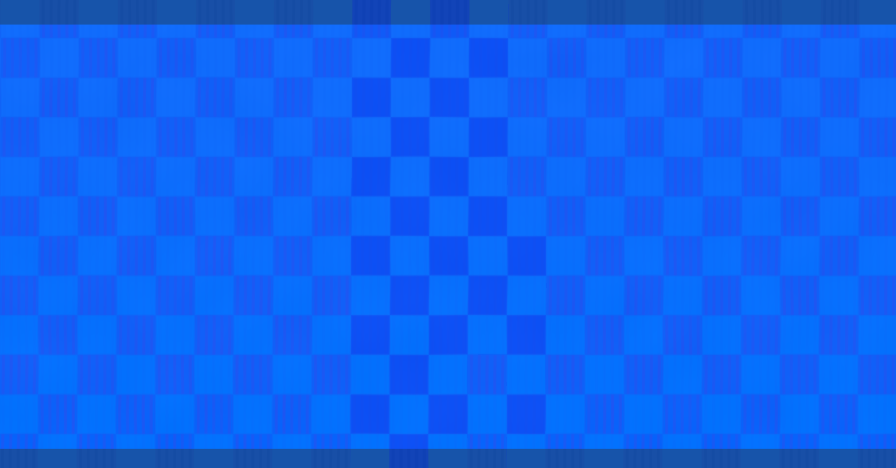
Reproduce this pattern procedurally as a WebGL 2 fragment shader.

```glsl
#version 300 es
precision highp float;

uniform vec2 u_resolution;
out vec4 fragColor;

vec2 hashGradient(vec2 cell) {
    vec2 q = fract(sin(vec2(dot(cell, vec2(127.1, 311.7)),
                            dot(cell, vec2(269.5, 183.3)))) * 43758.5);
    return q * 2.0 - 1.0;
}

float gradientNoise(vec2 p) {
    vec2 i = floor(p), f = fract(p);
    vec2 w = f * f * (3.0 - 2.0 * f);
    float a = dot(hashGradient(i), f);
    float b = dot(hashGradient(i + vec2(1, 0)), f - vec2(1, 0));
    float c = dot(hashGradient(i + vec2(0, 1)), f - vec2(0, 1));
    float d = dot(hashGradient(i + vec2(1, 1)), f - vec2(1, 1));
    return mix(mix(a, b, w.x), mix(c, d, w.x), w.y);
}

// Smoothed square wave: +1 on even cells, -1 on odd ones
vec2 squareWave(vec2 p, vec2 blur) {
    vec2 wave = 0.5 - abs(mod(p + 0.5, 2.0) - 1.0);
    return clamp(wave / blur, -1.0, 1.0);
}

void main() {
    vec2 uv = gl_FragCoord.xy / u_resolution;
    float down = 1.0 - uv.y;
    vec2 gridScale = vec2(22.95, 11.82);
    vec2 pixel = gridScale / u_resolution;

    // Grid with slightly uneven seams
    vec2 grid = vec2(uv.x, down) * gridScale - vec2(0.0, 0.96);
    grid.x += 0.05 * (down - 0.4) + 0.025 * gradientNoise(grid * vec2(0.6, 0.9));
    grid.y += 0.02 * gradientNoise(grid.yx * 0.7 + 19.0);
    vec2 cell = floor(grid);
    vec2 wave = squareWave(grid, max(pixel * 0.6, vec2(0.015)));
    float dark = 0.5 + 0.5 * wave.x * wave.y;

    // Solid cells form a central column that steps right lower down
    float rightEnd = cell.y < 5.0 ? 13.0 : 14.0;
    float solid = step(9.0, cell.x) * step(cell.x, rightEnd - 0.5);
    if (cell.y > 7.5 && cell.x == 12.0) solid = 0.0;

    // Fine vertical threads, five to a cell
    float thread = 0.5 + 0.5 * cos(6.2832 * (grid.x * 5.0 + 0.5));
    thread = smoothstep(0.35, 1.0, thread);
    float threadFade = 0.8 + 0.5 * gradientNoise(grid * vec2(1.7, 0.8));

    // Checker colours
    vec3 light = mix(vec3(0.065, 0.425, 0.99), vec3(0.01, 0.445, 0.995),
                     smoothstep(0.1, 0.95, down));
    light = mix(light, vec3(0.06, 0.39, 0.97), 0.22 * thread * threadFade);
    vec3 striped = mix(vec3(0.065, 0.375, 0.97), vec3(0.02, 0.39, 0.985),
                       smoothstep(0.75, 1.0, down));
    striped = mix(striped, vec3(0.14, 0.325, 0.94), 0.75 * thread * threadFade);
    vec3 solidBlue = mix(vec3(0.05, 0.315, 0.96), vec3(0.08, 0.30, 0.93), 0.35 * thread);
    float solidAmount = solid * (cell.y < 0.0 ? 0.35 : 1.0);
    vec3 color = mix(light, mix(striped, solidBlue, solidAmount), dark);

    // Faint seams and uneven tone
    vec2 seam = 0.5 - abs(fract(grid) - 0.5);
    float seamLine = 1.0 - smoothstep(0.015, 0.015 + max(pixel.x, 0.03), min(seam.x, seam.y));
    color = mix(color, vec3(0.07, 0.38, 0.96), 0.3 * seamLine);
    color += 0.012 * gradientNoise(grid * 0.8 + 7.0);

    // Muted bands along the top and bottom
    vec3 band = mix(vec3(0.09, 0.33, 0.665), vec3(0.095, 0.31, 0.655), dark);
    band = mix(band, vec3(0.07, 0.265, 0.72), solid * dark);
    band -= 0.012 * thread * dark;
    float edge = 0.6 / u_resolution.y;
    float bandMask = 1.0 - smoothstep(0.0525 - edge, 0.0525 + edge, down)
                   + smoothstep(0.959 - edge, 0.959 + edge, down);
    color = mix(color, band, bandMask);

    fragColor = vec4(clamp(color, 0.0, 1.0), 1.0);
}
```
